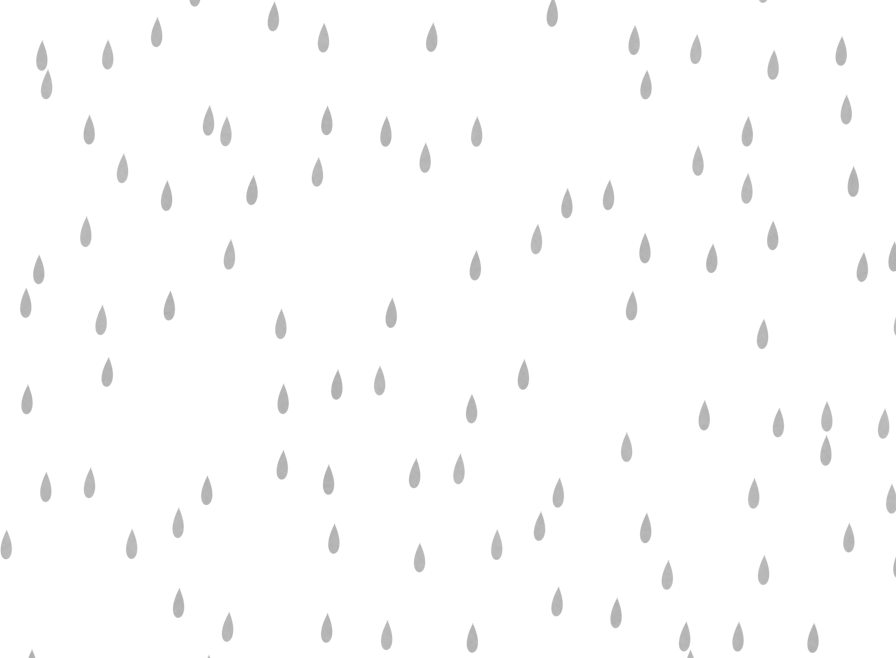
Give the GLSL for this pattern, as a Shadertoy shader.

```glsl
// Small grey raindrops scattered over white, like brush-painted rain.
// A jittered grid with some empty cells places them; each drop is an
// implicit teardrop curve with a slight lean and a faint wash texture.

vec3 hash3(vec2 p) {
    vec3 q = fract(vec3(p.xyx) * vec3(0.1031, 0.1030, 0.0973));
    q += dot(q, q.yxz + 33.33);
    return fract((q.xxy + q.yzz) * q.zyx);
}

float valueNoise(vec2 p) {
    vec2 i = floor(p), f = fract(p);
    f = f * f * (3.0 - 2.0 * f);
    return mix(mix(hash3(i).x, hash3(i + vec2(1, 0)).x, f.x),
               mix(hash3(i + vec2(0, 1)).x, hash3(i + vec2(1, 1)).x, f.x), f.y);
}

// Approximate signed distance to a teardrop centred on p = 0, tip upwards
float teardrop(vec2 p, float halfWidth, float height) {
    float t = p.y / height + 0.5;              // 0 at the base, 1 at the tip
    float x = p.x - 0.0022 * (t - 0.4);        // tip leans right
    float s = max(1.0 - t, 0.0);
    float k = 6.75 * halfWidth * halfWidth;    // widest at t = 1/3
    float field = x * x - k * t * s * s;
    vec2 slope = vec2(2.0 * x, k * s * (1.0 - 3.0 * t) / height);
    return max(field / (length(slope) + 1e-5), p.y - 0.5 * height);
}

void mainImage(out vec4 fragColor, in vec2 fragCoord) {
    vec2 uv = fragCoord / iResolution.y;
    float pixel = 1.0 / iResolution.y;
    float cellSize = 0.111;
    vec2 cell = floor(uv / cellSize);
    vec3 color = vec3(1.0);

    // Faint uneven wash inside the drops
    float wash = valueNoise(uv * 210.0) + 0.6 * valueNoise(uv * 480.0) - 0.8;

    // Drops of this cell and its neighbours
    for (int j = -1; j <= 1; j++)
    for (int i = -1; i <= 1; i++) {
        vec2 id = cell + vec2(i, j);
        vec3 place = hash3(id + 17.0);
        vec3 look = hash3(id + 71.0);
        if (place.z > 0.8) continue;           // empty cell

        vec2 p = uv - (id + 0.08 + 0.84 * place.xy) * cellSize;
        p.x += 0.08 * (look.x - 0.5) * p.y;    // small change of slant
        float d = teardrop(p, 0.0085, 0.045 + 0.002 * (look.y - 0.5));
        float cover = 1.0 - smoothstep(-0.8 * pixel, 0.8 * pixel, d);
        float grey = 0.715 + 0.03 * (look.z - 0.5) + 0.025 * wash;
        color = mix(color, vec3(grey), cover);
    }

    fragColor = vec4(color, 1.0);
}
```
